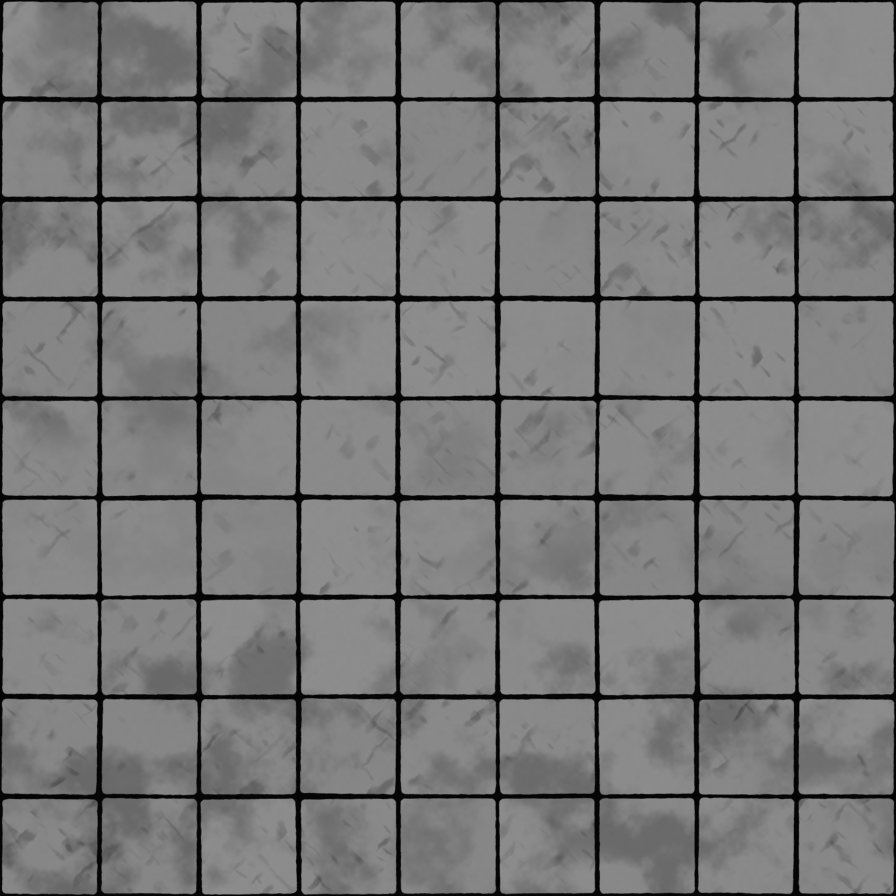
Write a Shadertoy shader that draws this texture.

```glsl
// Worn grey square tiles in a 9 by 9 grid with narrow black grout.
// Each tile is a slightly turned rounded box with a ragged edge; wrapping
// noise adds cloudy stains, short diagonal scuffs and fine grain.

const float TILES = 9.0;          // repeats across and down
const float HALF_SIZE = 0.477;    // half tile width, in cells
const float CORNER = 0.045;       // corner radius, in cells
const float MAX_TURN = 0.014;     // largest tile rotation, radians
const float MAX_SHIFT = 0.005;    // largest tile offset, in cells
const float RAGGED = 0.016;       // depth of edge chipping, in cells
const float EDGE_SOFT = 0.009;    // half width of the tile edge blend
const float TONE_SPREAD = 0.028;  // brightness range between tiles
const float STAIN_DEPTH = 0.10;
const float SCUFF_DEPTH = 0.13;
const float GRAIN_DEPTH = 0.016;
const vec3 TILE_COLOR = vec3(0.537);
const vec3 GROUT_COLOR = vec3(0.018, 0.020, 0.018);

float hash(vec2 p) {
    vec3 q = fract(vec3(p.xyx) * 0.1031);
    q += dot(q, q.yzx + 33.33);
    return fract((q.x + q.y) * q.z);
}

vec2 hash2(vec2 p) {
    return vec2(hash(p), hash(p + 57.0));
}

// Value noise that wraps after a whole number of cells.
float noise(vec2 p, vec2 period) {
    vec2 i = floor(p), f = fract(p);
    f = f * f * (3.0 - 2.0 * f);
    vec2 a = mod(i, period), b = mod(i + 1.0, period);
    return mix(mix(hash(a), hash(vec2(b.x, a.y)), f.x),
               mix(hash(vec2(a.x, b.y)), hash(b), f.x), f.y);
}

float fbm(vec2 uv, float frequency) {
    float sum = 0.0, weight = 0.5;
    for (int i = 0; i < 5; i++) {
        sum += weight * noise(uv * frequency + float(i) * 7.3, vec2(frequency));
        frequency *= 2.0;
        weight *= 0.55;
    }
    return sum / 1.055;
}

float roundedBox(vec2 p, float halfSize, float radius) {
    vec2 d = abs(p) - halfSize + radius;
    return length(max(d, 0.0)) + min(max(d.x, d.y), 0.0) - radius;
}

// Short streaks along one diagonal; whole-number shears keep them wrapping.
float scuffs(vec2 uv, float slope, vec2 frequency) {
    vec2 q = vec2(uv.x + slope * uv.y, uv.y - slope * uv.x) * frequency;
    float bend = 2.5 * fbm(uv, 22.0);
    return smoothstep(0.73, 0.95, noise(q + vec2(0.0, bend), frequency));
}

void mainImage(out vec4 fragColor, in vec2 fragCoord) {
    vec2 uv = fragCoord / iResolution.xy;
    vec2 id = floor(uv * TILES);
    vec2 local = fract(uv * TILES) - 0.5;
    float pixel = TILES / iResolution.y;

    // Tile outline: small turn and shift, then chipped edges
    float turn = (hash(id + 11.0) * 2.0 - 1.0) * MAX_TURN;
    vec2 shift = (hash2(id + 23.0) * 2.0 - 1.0) * MAX_SHIFT;
    vec2 p = mat2(cos(turn), sin(turn), -sin(turn), cos(turn)) * (local - shift);
    float chips = fbm(uv, 126.0) - 0.5;
    float edge = roundedBox(p, HALF_SIZE, CORNER) + chips * RAGGED;
    float soft = max(EDGE_SOFT, 0.7 * pixel);
    float tileMask = 1.0 - smoothstep(-soft, soft, edge);

    // Cloudy stains gathered in a few broad areas
    float area = smoothstep(0.40, 0.72, fbm(uv + 0.31, 4.0));
    float cloud = smoothstep(0.46, 0.74, fbm(uv, 16.0));
    float stain = cloud * (0.22 + 0.95 * area);

    // Scuffs shifted per tile so that they stop at the grout
    vec2 scuffUv = uv + hash2(id + 71.0);
    float worn = smoothstep(0.45, 0.68, fbm(scuffUv, 19.0));
    float scuff = scuffs(scuffUv, 1.0, vec2(24.0, 72.0))
                + 0.7 * scuffs(scuffUv + 0.37, -1.0, vec2(38.0, 110.0));
    scuff *= worn * (0.35 + 0.65 * hash(id + 5.0));

    // Surface shading
    float grain = fbm(uv, 180.0) - 0.5;
    float tone = (hash(id + 37.0) - 0.5) * TONE_SPREAD;
    float shade = tone + grain * GRAIN_DEPTH
                - stain * STAIN_DEPTH - scuff * SCUFF_DEPTH;
    vec3 tile = TILE_COLOR + shade;
    vec3 grout = GROUT_COLOR * (0.7 + 0.6 * noise(uv * 300.0, vec2(300.0)));

    fragColor = vec4(mix(grout, tile, tileMask), 1.0);
}
```
